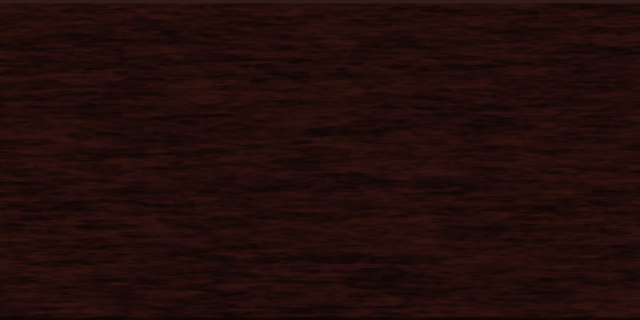
Give the GLSL for this texture, as a WebGL 1 fragment shader.

```glsl
precision highp float;
// Dark mahogany board with fine, straight horizontal grain.
// Four layers of stretched, smoothed cellular noise form the streaks;
// a thin pale bevel runs along the top and a shaded one along the bottom.

uniform vec2 u_resolution;

vec3 hash3(vec2 cell) {
  vec3 q = vec3(dot(cell, vec2(127.1, 311.7)),
                dot(cell, vec2(269.5, 183.3)),
                dot(cell, vec2(419.2, 371.9)));
  return fract(sin(q) * 43758.55);
}

// Cellular noise: each scattered point carries a tone, blended by distance.
// The result is centred on zero.
float cellTone(vec2 p) {
  vec2 cell = floor(p);
  vec2 local = p - cell;
  float tone = 0.0;
  float total = 0.0;
  for (int y = -1; y <= 1; y++) {
    for (int x = -1; x <= 1; x++) {
      vec2 offset = vec2(float(x), float(y));
      vec3 rnd = hash3(cell + offset);
      vec2 d = offset + rnd.xy - local;
      float weight = exp(-8.0 * dot(d, d));
      tone += weight * rnd.z;
      total += weight;
    }
  }
  return tone / total - 0.5;
}

void main() {
  vec2 p = gl_FragCoord.xy / u_resolution.y;

  // Very slight waviness along the grain
  vec2 g = p;
  g.y += 0.001 * sin(p.x * 8.0 + p.y * 23.0);

  // Broad bands, main streaks, short streaks and fine fibres
  float grain = 0.52
    + 0.30 * cellTone(g * vec2(3.5, 30.0))
    + 0.60 * cellTone(g * vec2(7.0, 85.0) + 17.3)
    + 0.55 * cellTone(g * vec2(18.0, 120.0) + 51.7)
    + 0.45 * cellTone(g * vec2(42.0, 165.0) + 29.1);
  grain = clamp(grain, 0.0, 1.0);

  // Wood colour drifts slightly between wine red and warm brown
  float warmth = 0.5 + cellTone(g * vec2(7.0, 40.0) + 83.1);
  vec3 lightWood = mix(vec3(0.182, 0.064, 0.060), vec3(0.192, 0.074, 0.052), warmth);
  vec3 color = mix(vec3(0.075, 0.029, 0.024), lightWood, grain);

  // Beveled edges
  float topEdge = smoothstep(0.986, 0.993, p.y);
  float bottomEdge = 1.0 - smoothstep(0.004, 0.014, p.y);
  color = mix(color, vec3(0.17, 0.10, 0.09) + 0.15 * color, topEdge);
  color *= 1.0 - 0.5 * bottomEdge;

  gl_FragColor = vec4(color, 1.0);
}
```
